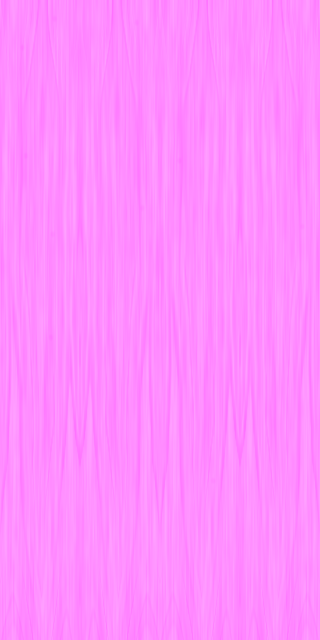
Reproduce this texture procedurally as a WebGL 2 fragment shader.

```glsl
#version 300 es
precision highp float;
// Pink book-matched wood veneer: mirrored leaves carry nested growth arches.
// Stretched value noise adds crisp long fibres, soft streaks and faint bands,
// with a few tiny knots scattered over a jittered grid.

uniform vec2 u_resolution;
out vec4 fragColor;

float hash(vec2 p) {
    vec3 h = fract(p.xyx * vec3(0.1031, 0.1030, 0.0973));
    h += dot(h, h.yzx + 33.33);
    return fract((h.x + h.y) * h.z);
}

float noise(vec2 p) {
    vec2 cell = floor(p), f = fract(p);
    f = f * f * (3.0 - 2.0 * f);
    float low = mix(hash(cell), hash(cell + vec2(1, 0)), f.x);
    float high = mix(hash(cell + vec2(0, 1)), hash(cell + vec2(1, 1)), f.x);
    return mix(low, high, f.y);
}

// Growth phase: steep arches low down, near-straight lines above, cups on top.
float growthPhase(float s, float y) {
    float bend = noise(vec2(s * 4.0 + 7.0, y * 2.6)) - 0.5;
    float wobble = noise(vec2(s * 9.0, y * 9.0 + 3.0)) - 0.5;
    s += 0.08 * bend + 0.022 * wobble;
    float heart = min(abs(s - 0.15), abs(s - 0.86));
    float arch = sqrt(heart * heart + 0.0008) * 30.0;
    float rise = -10.0 * exp(-2.2 * y) - 5.0 * smoothstep(1.62, 2.0, y);
    return arch + rise + 2.5 * noise(vec2(s * 3.0, y * 2.2 + 20.0)) + 40.0;
}

// Small dark eyes, present in only a few cells.
float knots(vec2 p) {
    vec2 grid = p * vec2(8.0, 5.0), cell = floor(grid);
    vec2 jitter = 0.25 + 0.5 * vec2(hash(cell + 31.0), hash(cell + 57.0));
    vec2 offset = (fract(grid) - jitter) / vec2(8.0, 5.0);
    float radius = length(offset * vec2(1.0, 0.7));
    return step(0.86, hash(cell + 83.0)) * smoothstep(0.010, 0.002, radius);
}

void main() {
    vec2 p = gl_FragCoord.xy / u_resolution.x;
    float y = p.y;

    // Four leaves, each the mirror of its neighbour
    float s = abs(mod(p.x * 4.0 + 1.0, 2.0) - 1.0);
    float leaf = floor(p.x * 4.0);
    float x = s * 0.25 + 0.003 * (noise(vec2(s * 6.0, y * 5.0)) - 0.5);

    // Growth lines, fading where they grow too fine to resolve
    float phase = growthPhase(s, y);
    float fade = 1.0 - smoothstep(1.0, 2.2, fwidth(phase));
    float rings = (noise(vec2(phase, y * 0.9)) - 0.5) * fade;
    float lateWood = smoothstep(0.62, 0.88, noise(vec2(phase * 1.25 + 60.0, y * 1.4))) * fade;

    // Fibres and streaks, from broad to fine
    float broad = noise(vec2(x * 40.0 + 5.0, y * 1.3)) - 0.5;
    float streak = noise(vec2(x * 110.0 + 40.0, y * 2.6)) - 0.5;
    float fibre = noise(vec2(x * 230.0, y * 6.0 + 9.0)) - 0.5;
    float strand = noise(vec2(p.x * 240.0 + leaf * 13.0, y * 18.0)) - 0.5;

    // Pale strips along the hearts and weak bands across the sheet
    float pale = exp(-pow((s - 0.15) * 11.0, 2.0)) + exp(-pow((s - 0.86) * 11.0, 2.0));
    float band = noise(vec2(p.x * 5.0, y * 13.0)) - 0.5;

    float green = 0.554
        + 0.078 * rings - 0.042 * lateWood
        + 0.032 * broad + 0.046 * streak + 0.062 * fibre + 0.034 * strand
        + 0.013 * pale * (0.4 + 0.8 * noise(vec2(s * 4.0, y * 4.0)))
        + 0.009 * band - 0.035 * knots(p);

    fragColor = vec4(1.0, clamp(green, 0.44, 0.64), 1.0, 1.0);
}
```
